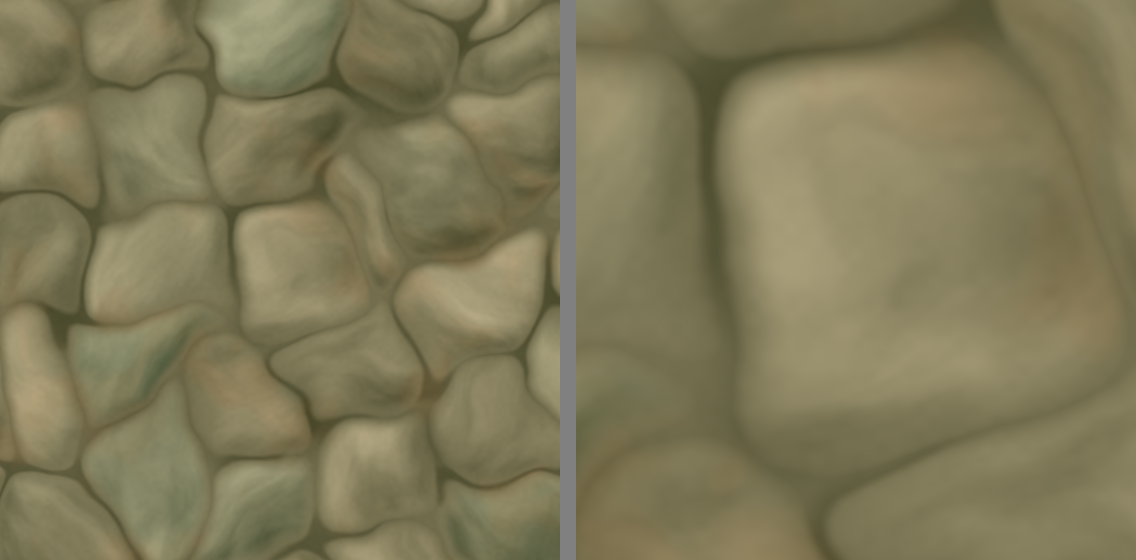
Left: the whole. Right: its middle third, enlarged.
Reproduce this texture procedurally as a Shadertoy shader.

```glsl
// Soft, mossy olive cobblestones with rounded flanks and shaded seams.

const float STONES_ACROSS = 5.0;
const vec2 LIGHT_DIR = vec2(-0.5, 0.866);
const vec3 SEAM_OLIVE = vec3(0.37, 0.36, 0.24);
const vec3 LIT_TAN = vec3(0.64, 0.60, 0.46);
const vec3 MOSS_TINT = vec3(-0.045, 0.0, 0.005);
const vec3 WARM_TINT = vec3(0.025, -0.005, -0.015);

float hash(vec2 p) {
    return fract(sin(dot(p, vec2(127.1, 311.7))) * 43758.545);
}

vec2 hash2(vec2 p) {
    return vec2(hash(p), hash(p + 37.3));
}

float noise(vec2 p) {
    vec2 i = floor(p), f = fract(p);
    f = f * f * f * (f * (f * 6.0 - 15.0) + 10.0);
    return mix(mix(hash(i), hash(i + vec2(1, 0)), f.x),
               mix(hash(i + vec2(0, 1)), hash(i + vec2(1, 1)), f.x), f.y);
}

float fbm(vec2 p) {
    float sum = 0.0, amp = 0.55;
    for (int i = 0; i < 4; i++) {
        sum += amp * noise(p);
        p = mat2(0.8, 0.6, -0.6, 0.8) * p * 2.05 + 11.7;
        amp *= 0.47;
    }
    return sum;
}

mat2 rotation(float a) {
    return mat2(cos(a), sin(a), -sin(a), cos(a));
}

vec2 stoneCentre(vec2 cell) {
    return cell + 0.5 + 0.82 * (hash2(cell) - 0.5);
}

// Finds the stone at p: its cell, rounded seam distance and outward direction.
void findStone(vec2 p, out vec2 cell, out float seam, out vec2 outward) {
    vec2 base = floor(p);
    float nearest = 1e3;
    for (int y = -1; y <= 1; y++)
    for (int x = -1; x <= 1; x++) {
        vec2 c = base + vec2(x, y);
        float d = length(stoneCentre(c) - p);
        if (d < nearest) { nearest = d; cell = c; }
    }
    vec2 own = stoneCentre(cell);
    float sum = 0.0;
    outward = vec2(0.0);
    for (int y = -2; y <= 2; y++)
    for (int x = -2; x <= 2; x++) {
        if (x == 0 && y == 0) continue;
        vec2 other = stoneCentre(cell + vec2(x, y));
        vec2 dir = normalize(other - own);
        float weight = exp(-16.0 * dot(0.5 * (own + other) - p, dir));
        sum += weight;
        outward += weight * dir;
    }
    outward /= sum;
    seam = max(-log(sum) / 16.0, 0.0);
}

// Broad worn streaks and dents, turned differently on every stone.
float wornRelief(vec2 p, vec2 cell) {
    vec2 q = rotation(6.283 * hash(cell + 5.1)) * (p - cell);
    return fbm(q * vec2(3.0, 1.5) + 20.0 * hash2(cell + 9.4)) - 0.5;
}

void mainImage(out vec4 fragColor, in vec2 fragCoord) {
    vec2 uv = fragCoord / iResolution.xy;
    vec2 p = uv * STONES_ACROSS + 3.0;

    // Bend the seams so the stones lose their straight sides
    vec2 bend = vec2(noise(p * 1.5), noise(p * 1.5 + 41.0)) - 0.5;
    vec2 ripple = vec2(noise(p * 4.0 + 7.0), noise(p * 4.0 + 63.0)) - 0.5;
    p += 0.42 * bend + 0.07 * ripple;

    vec2 cell, outward;
    float seam;
    findStone(p, cell, seam, outward);
    float body = smoothstep(0.0, 0.16, seam);

    // Shading: seam shadow, lit flank, stone tone and tilt, worn surface
    float patchy = noise(p * 1.7 + 19.0);
    float shadow = exp(-9.0 * seam) * mix(0.4, 0.75, patchy);
    float flank = dot(outward, LIGHT_DIR) * exp(-4.0 * seam) * body;
    vec2 tiltDir = rotation(6.283 * hash(cell + 2.7)) * vec2(1.0, 0.0);
    float tilt = dot(p - stoneCentre(cell), tiltDir);
    float tone = hash(cell + 15.8) - 0.5;
    float relief = wornRelief(p, cell);
    float shade = 0.72 - shadow + 0.45 * flank
        + body * (0.36 * tone + 0.35 * tilt + 1.1 * relief)
        + 0.25 * (fbm(p * 1.3 + 50.0) - 0.5);

    // Thin dark cracks along some of the seams, and faint grain
    float crack = 1.0 - smoothstep(0.0, 0.045, seam);
    shade -= 0.3 * crack * smoothstep(0.35, 0.7, noise(p * 1.9 + 80.0));
    shade += 0.05 * (noise(uv * 130.0) - 0.5);

    // Colour: olive to tan, with mossy stones and warm patches
    vec3 color = mix(SEAM_OLIVE, LIT_TAN, clamp(shade, -0.35, 1.25));
    color += MOSS_TINT * body * smoothstep(0.5, 1.0, hash(cell + 31.2));
    color += WARM_TINT * smoothstep(0.45, 0.8, fbm(p * 2.2 + 90.0));
    fragColor = vec4(color, 1.0);
}
```
